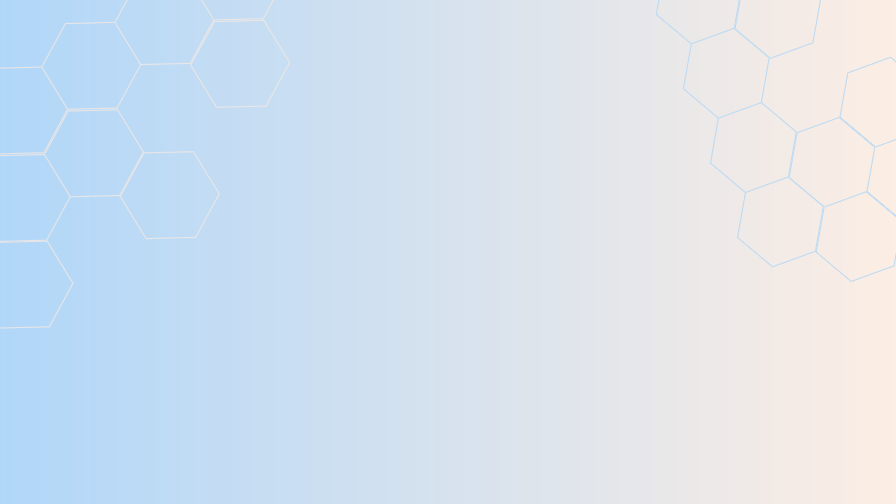
Give the GLSL for this background, as a Shadertoy shader.

```glsl
// A pale blue to peach horizontal gradient with two outlined honeycomb clusters
// in the upper corners. Each cluster walks a slanted lattice; bit masks choose
// which cells exist, and the distance to the nearest hexagon outline is drawn.

// Distance to the outline of a hexagon with one side facing along sideDir.
float hexOutline(vec2 d, vec2 sideDir, float apothem) {
    const mat2 turn60 = mat2(0.5, 0.866, -0.866, 0.5);
    float reach = 0.0;
    for (int i = 0; i < 3; i++) {
        reach = max(reach, abs(dot(d, sideDir)));
        sideDir = turn60 * sideDir;
    }
    return abs(reach - apothem);
}

// Nearest outline in a cluster of three rows with up to four cells each.
float honeycomb(vec2 p, vec2 origin, vec2 cellStep, vec2 rowStep, ivec3 rowMasks) {
    float nearest = 1.0;
    float spacing = length(cellStep);
    for (int row = 0; row < 3; row++) {
        // The first row sits slightly apart, so its shared edges look heavier.
        vec2 rowStart = origin + rowStep * (row == 0 ? -0.01 : float(row));
        for (int cell = 0; cell < 4; cell++) {
            if (((rowMasks[row] >> cell) & 1) == 0) continue;
            vec2 center = rowStart + cellStep * float(cell);
            nearest = min(nearest, hexOutline(p - center, cellStep / spacing, 0.5 * spacing));
        }
    }
    return nearest;
}

// Antialiased coverage of a thin line at the given distance.
float stroke(float dist) {
    return clamp((0.0011 - dist) * iResolution.y + 0.5, 0.0, 1.0);
}

void mainImage(out vec4 fragColor, in vec2 fragCoord) {
    vec2 p = fragCoord / iResolution.y;

    // Background gradient
    vec3 skyBlue = vec3(0.692, 0.841, 0.975);
    vec3 peach = vec3(0.988, 0.932, 0.893);
    vec3 color = mix(skyBlue, peach, fragCoord.x / iResolution.x);

    // Warm cluster at the upper left
    float leftComb = honeycomb(p, vec2(0.036, 0.779), vec2(0.1451, 0.0887),
                               vec2(0.0053, -0.1718), ivec3(15, 11, 5));
    color = mix(color, vec3(0.93, 0.905, 0.895), 0.9 * stroke(leftComb));

    // Cool cluster at the upper right
    float rightComb = honeycomb(p, vec2(1.389, 1.002), vec2(0.0537, -0.1475),
                                vec2(0.1544, -0.0287), ivec3(15, 13, 6));
    color = mix(color, vec3(0.72, 0.85, 0.955), 0.9 * stroke(rightComb));

    fragColor = vec4(color, 1.0);
}
```
